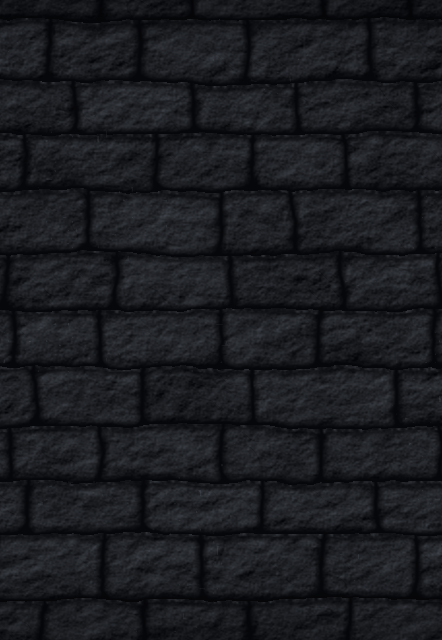
Reproduce this texture procedurally as a Shadertoy shader.

```glsl
#define ROWS 11.16        // courses over the canvas height
#define ROW_PHASE 0.77    // part of a course below the first joint
#define STONES 5.9        // stones per canvas height, along a wide course
#define NARROW 1.3        // density factor of courses with small stones
#define ROW_JITTER 0.09
#define STONE_JITTER 0.19
#define GAP vec2(0.0035, 0.0048)
#define CORNER 0.011
#define FACE_LEVEL 0.124
#define RELIEF 0.46
#define GRAIN 0.045
#define TINT vec3(0.97, 1.02, 1.08)

float hash(vec2 p) {
    vec3 q = fract(vec3(p.xyx) * 0.1031);
    q += dot(q, q.yzx + 33.33);
    return fract((q.x + q.y) * q.z);
}

float noise(vec2 p) {
    vec2 i = floor(p), f = fract(p);
    f = f * f * (3.0 - 2.0 * f);
    return mix(mix(hash(i), hash(i + vec2(1, 0)), f.x),
               mix(hash(i + vec2(0, 1)), hash(i + vec2(1, 1)), f.x), f.y);
}

float fbm(vec2 p) {
    float sum = 0.0, amp = 0.5;
    for (int i = 0; i < 4; i++) {
        sum += amp * noise(p);
        p = mat2(1.6, 1.2, -1.2, 1.6) * p + 17.3;
        amp *= 0.5;
    }
    return sum;
}

float rowJoint(float row) {
    return row + ROW_JITTER * (2.0 * hash(vec2(row, 71.0)) - 1.0);
}

float stoneJoint(float stone, float row) {
    return stone + STONE_JITTER * (2.0 * hash(vec2(stone, row + 40.0)) - 1.0);
}

// Rough-hewn surface with slanted chisel marks
float surface(vec2 p) {
    vec2 slanted = vec2(p.x + 0.5 * p.y, p.y - 0.35 * p.x);
    return fbm(slanted * vec2(32.0, 46.0));
}

float roundedBox(vec2 p, vec2 halfSize, float radius) {
    vec2 q = abs(p) - halfSize + radius;
    return length(max(q, 0.0)) + min(max(q.x, q.y), 0.0) - radius;
}

void mainImage(out vec4 fragColor, in vec2 fragCoord) {
    vec2 uv = fragCoord / iResolution.xy;
    vec2 p = fragCoord / iResolution.y;
    float pixel = 1.0 / iResolution.y;

    // Uneven outlines
    vec2 wobble = vec2(noise(p * 17.0), noise(p * 15.0 + 50.0)) - 0.5;
    vec2 chips = vec2(noise(p * 75.0 + 9.0), noise(p * 70.0 + 31.0)) - 0.5;
    vec2 w = p + 0.010 * wobble + 0.004 * chips;

    // Course holding this point
    float v = w.y * ROWS - ROW_PHASE;
    float row = floor(v);
    if (v < rowJoint(row)) row -= 1.0;
    else if (v > rowJoint(row + 1.0)) row += 1.0;
    float low = rowJoint(row), high = rowJoint(row + 1.0);

    // Stone within the course
    float density = STONES * (hash(vec2(row, 13.0)) > 0.75 ? NARROW : 1.0);
    float u = w.x * density + 0.5 * mod(row, 2.0) + 0.35 * hash(vec2(row, 5.0));
    float stone = floor(u);
    if (u < stoneJoint(stone, row)) stone -= 1.0;
    else if (u > stoneJoint(stone + 1.0, row)) stone += 1.0;
    float left = stoneJoint(stone, row), right = stoneJoint(stone + 1.0, row);
    vec2 id = vec2(stone, row);

    vec2 scale = vec2(density, ROWS);
    vec2 q = (vec2(u, v) - 0.5 * vec2(left + right, low + high)) / scale;
    vec2 halfSize = 0.5 * vec2(right - left, high - low) / scale - GAP;
    q.y += 0.03 * (hash(id + 8.0) - 0.5) * q.x;
    float d = roundedBox(q, halfSize, CORNER * (0.6 + 0.8 * hash(id + 3.0)));

    // Stone face: side-lit relief, grain and worn dark patches
    float slope = surface(p) - surface(p + vec2(-0.0018, 0.0028));
    float grain = noise(p * 330.0) - 0.5;
    float face = FACE_LEVEL + 0.026 * (hash(id + 21.0) - 0.5);
    face += RELIEF * slope + GRAIN * grain + 0.07 * (fbm(p * 13.0) - 0.47);
    float crack = abs(noise(vec2(p.x * 24.0 + p.y * 20.0, p.y * 44.0)) - 0.5);
    face -= 0.025 * (1.0 - smoothstep(0.0, 0.035, crack)) * noise(p * 20.0 + 4.0);
    face += 0.014 * q.y / halfSize.y;
    face *= mix(0.5, 1.0, smoothstep(0.0, 0.010, -d));

    // Joints: crumbled mortar above each stone, deep shadow below and beside
    float rubble = noise(p * 170.0) * 0.65 + noise(p * 310.0 + 7.0) * 0.35;
    float ledge = smoothstep(-0.003, 0.003, q.y - halfSize.y + 0.002);
    ledge *= smoothstep(0.0, 0.006, halfSize.x + GAP.x - abs(q.x));
    float joint = 0.025 + ledge * (0.02 + 0.17 * rubble * rubble);

    float level = mix(joint, face, smoothstep(-0.0015 - pixel, 0.0005 + pixel, -d));

    // Pale mineral flecks and dim borders
    float fleck = smoothstep(0.93, 0.98, noise(p * 150.0 + 90.0));
    level += 0.06 * fleck * smoothstep(0.55, 0.8, noise(p * 9.0 + 2.0));
    level *= mix(0.72, 1.0, smoothstep(0.0, 0.10, 1.0 - uv.y));
    level *= mix(0.80, 1.0, smoothstep(0.0, 0.12, uv.y));

    fragColor = vec4(max(level, 0.018) * TINT + vec3(0.0, 0.002, 0.012), 1.0);
}
```
